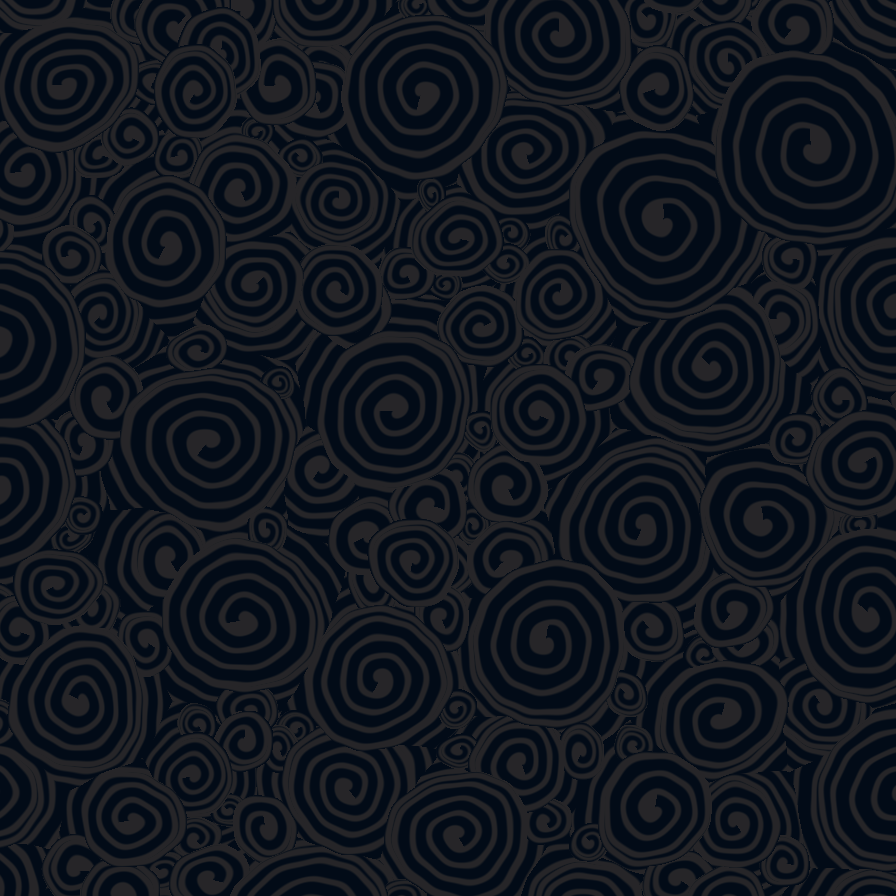
A Shadertoy shader for this pattern:

```glsl
// Dark field packed with hand-drawn grey spirals. Large discs come from a jittered
// grid and shrink until they nearly touch; small ones fill the gaps between them,
// and any space left is filled by the outer turns of the nearest large spiral.

const float TAU = 6.2831853;
const float BIG_CELL = 0.152;
const float SMALL_CELL = 0.055;
const float EDGE = 0.0015;

vec3 hash3(vec2 cell) {
    vec3 q = fract(cell.xyx * vec3(0.1031, 0.1030, 0.0973) + 0.37);
    q += dot(q, q.yxz + 33.33);
    return fract((q.xxy + q.yzz) * q.zyx);
}

vec2 jitter(vec2 cell, vec3 h) { return cell + 0.16 + 0.68 * h.xy; }

// A spiral is packed as centre.xy, radius, seed.
vec4 bigSpiral(vec2 cell) {
    vec3 h = hash3(cell);
    vec2 centre = jitter(cell, h);
    float weight = 0.4 + h.z, radius = 0.75;
    for (int j = -1; j <= 1; j++)
    for (int i = -1; i <= 1; i++) {
        if (i == 0 && j == 0) continue;
        vec2 other = cell + vec2(i, j);
        vec3 g = hash3(other);
        // Share the distance to each neighbour by weight
        float share = weight / (weight + 0.4 + g.z);
        radius = min(radius, distance(centre, jitter(other, g)) * share);
    }
    return vec4(vec3(centre, radius * 1.17) * BIG_CELL, h.z);
}

// Free distance from a point to the nearest large disc
float gapAt(vec2 p) {
    float gap = 1.0;
    vec2 home = floor(p / BIG_CELL);
    for (int j = -1; j <= 1; j++)
    for (int i = -1; i <= 1; i++) {
        vec4 s = bigSpiral(home + vec2(i, j));
        gap = min(gap, distance(p, s.xy) - s.z);
    }
    return gap;
}

// Radial distance with a slightly oval, uneven outline
float ovalDist(vec2 v, float seed) {
    float a = atan(v.y, v.x);
    return length(v) * (1.0 + 0.045 * sin(2.0 * a + seed * 41.0)
                            + 0.025 * sin(3.0 * a + seed * 67.0));
}

// Line coverage of a spiral whose last turn merges into its outline
float spiralLine(vec2 p, vec4 s) {
    vec2 v = p - s.xy;
    float d = ovalDist(v, s.w);
    float turns = max(2.0, floor(s.z / (0.012 + 0.11 * s.z) + 0.5));
    float pitch = s.z / turns;
    float handed = fract(s.w * 91.0) < 0.5 ? -1.0 : 1.0;
    float turn = fract(handed * atan(v.y, v.x) / TAU + s.w * 13.0);
    float phase = max(d / pitch - turn, 0.0);
    float line = abs(fract(phase + 0.5) - 0.5) * pitch;
    line = min(line, abs(d - s.z));
    float halfWidth = min(0.0033, 0.19 * pitch);
    float soft = max(EDGE, 0.7 / iResolution.y);
    return 1.0 - smoothstep(halfWidth - soft, halfWidth + soft, line);
}

void mainImage(out vec4 fragColor, in vec2 fragCoord) {
    vec2 p = fragCoord / iResolution.y;
    // Turn the grid off axis, then add a hand-drawn wobble
    p = mat2(0.88, 0.475, -0.475, 0.88) * p + 3.0;
    p += 0.004 * sin(p.yx * 27.0) + 0.0008 * sin(p.yx * vec2(151.0, 173.0));

    // Topmost large disc here, or else the nearest one
    vec4 top = vec4(0.0);
    float best = -9.0;
    vec2 home = floor(p / BIG_CELL);
    for (int j = -1; j <= 1; j++)
    for (int i = -1; i <= 1; i++) {
        vec4 s = bigSpiral(home + vec2(i, j));
        float outside = ovalDist(p - s.xy, s.w) - s.z - 0.0045;
        float rank = outside < 0.0 ? 1.0 + s.w : -outside;
        if (rank > best) { best = rank; top = s; }
    }

    // Small spirals in the gaps, larger ones on top
    if (best < 1.0) {
        float largest = 0.014;
        home = floor(p / SMALL_CELL);
        for (int j = -1; j <= 1; j++)
        for (int i = -1; i <= 1; i++) {
            vec2 cell = home + vec2(i, j);
            vec3 h = hash3(cell + 71.0);
            vec2 centre = jitter(cell, h) * SMALL_CELL;
            if (distance(p, centre) > 0.056) continue;
            float radius = 1.12 * min(gapAt(centre), 0.034 + 0.008 * h.z);
            float d = ovalDist(p - centre, h.z);
            if (radius > largest && d < radius + 0.0045) {
                largest = radius;
                top = vec4(centre, radius, h.z);
            }
        }
    }

    vec3 navy = vec3(0.008, 0.043, 0.092);
    vec3 charcoal = vec3(0.148, 0.147, 0.155);
    fragColor = vec4(mix(navy, charcoal, spiralLine(p, top)), 1.0);
}
```
